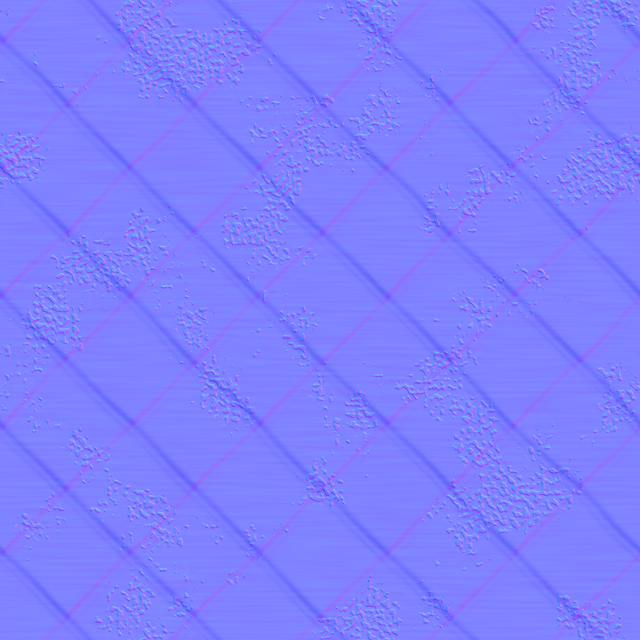
A Shadertoy shader for this texture map:

```glsl
const float TILES = 5.0;                    // repeats across and down
const vec2  TIP_OFFSET = vec2(0.52, 0.185); // first tile tip, in tiles
const float TIP_WANDER = 0.035;             // irregular laying of the tiles
const float LEFT_WIDTH = 0.037;             // lower left edge, in tile sides
const float RIGHT_WIDTH = 0.027;            // lower right edge
const float LEFT_SLOPE = 0.27;
const float RIGHT_SLOPE = 0.20;
const float LIP_GAP = 0.09;                 // distance to the faint second line
const float LIP_STRENGTH = 0.35;
const float TILE_TILT = 0.022;
const float STREAK_SLOPE = 0.09;
const float GRAIN_CELLS = 115.0;
const float PIT_DEPTH = 0.0009;
const float SKIN_HEIGHT = 0.35;
const float SAMPLE_STEP = 0.001;

// Random unit vector for a lattice corner
vec2 cornerGradient(vec2 corner, vec2 cells) {
    vec2 c = mod(corner, cells);
    uint h = uint(c.x) * 1597u + uint(c.y) * 51749u + uint(cells.x + 3.0 * cells.y) * 7919u;
    h = (h ^ (h >> 15)) * 2246822519u;
    h = (h ^ (h >> 13)) * 3266489917u;
    h ^= h >> 16;
    float angle = float(h & 65535u) * (6.28319 / 65536.0);
    return vec2(cos(angle), sin(angle));
}

// Gradient noise that wraps at the canvas border
float gradientNoise(vec2 uv, vec2 cells) {
    vec2 p = uv * cells;
    vec2 i = floor(p), f = p - i;
    vec2 w = f * f * f * (f * (f * 6.0 - 15.0) + 10.0);
    vec2 e = vec2(1.0, 0.0);
    float a = dot(cornerGradient(i, cells), f);
    float b = dot(cornerGradient(i + e.xy, cells), f - e.xy);
    float c = dot(cornerGradient(i + e.yx, cells), f - e.yx);
    float d = dot(cornerGradient(i + e.xx, cells), f - e.xx);
    return mix(mix(a, b, w.x), mix(c, d, w.x), w.y);
}

// Corroded areas, 0 = clean and 1 = rough
float wearMask(vec2 uv) {
    float n = gradientNoise(uv, vec2(6.0))
            + 0.5 * gradientNoise(uv, vec2(13.0))
            + 0.4 * gradientNoise(uv, vec2(29.0));
    return smoothstep(-0.15, 0.42, n);
}

// Pits and blistered skin; pits thin out as the wear fades
float wearHeight(vec2 uv, float wear) {
    float grain = gradientNoise(uv, vec2(GRAIN_CELLS))
                + 0.45 * gradientNoise(uv, vec2(floor(GRAIN_CELLS * 1.7)));
    float pits = smoothstep(0.0, 0.4, grain + mix(-0.75, 0.12, wear));
    float skin = gradientNoise(uv, vec2(floor(GRAIN_CELLS * 0.6)));
    return pits + SKIN_HEIGHT * wear * skin;
}

vec2 wearSlope(vec2 uv) {
    float wear = wearMask(uv);
    vec2 e = vec2(SAMPLE_STEP, 0.0);
    vec2 rise = vec2(wearHeight(uv + e.xy, wear) - wearHeight(uv - e.xy, wear),
                     wearHeight(uv + e.yx, wear) - wearHeight(uv - e.yx, wear));
    return -rise * PIT_DEPTH / (2.0 * SAMPLE_STEP);
}

// Main bevel with a fainter lip just below it
float edgeProfile(float across, float width) {
    float d = across - round(across);
    float bevel = d / width;
    float lip = (d + LIP_GAP) / (0.7 * width);
    return exp(-bevel * bevel) + LIP_STRENGTH * exp(-lip * lip);
}

// Edges are deepest at the tip and weaken upward
float edgeFade(float along) {
    float rising = smoothstep(0.0, 0.9, along) * (1.0 - smoothstep(0.94, 1.0, along));
    return mix(1.1, 0.6, rising);
}

vec2 tileSlope(vec2 uv) {
    vec2 wander = vec2(gradientNoise(uv, vec2(7.0)), gradientNoise(uv, vec2(8.0)));
    vec2 p = uv * TILES - TIP_OFFSET + TIP_WANDER * wander;
    float fromLeft = fract(p.x + p.y);   // distance from the lower left edge
    float fromRight = fract(p.y - p.x);  // distance from the lower right edge
    float left = LEFT_SLOPE * edgeProfile(fromLeft, LEFT_WIDTH) * edgeFade(fromRight);
    float right = RIGHT_SLOPE * edgeProfile(fromRight, RIGHT_WIDTH) * edgeFade(fromLeft);
    return (left * vec2(-1.0, -1.0) + right * vec2(1.0, -1.0)) * 0.7071
         + vec2(0.0, TILE_TILT);
}

void mainImage(out vec4 fragColor, in vec2 fragCoord) {
    vec2 uv = fragCoord / iResolution.xy;

    // Fine horizontal brushing
    float streak = gradientNoise(uv, vec2(9.0, 190.0));

    vec2 slope = tileSlope(uv) + wearSlope(uv) + vec2(0.0, STREAK_SLOPE * streak);
    vec3 normal = normalize(vec3(slope, 1.0));
    fragColor = vec4(0.5 + 0.5 * normal, 1.0);
}
```
